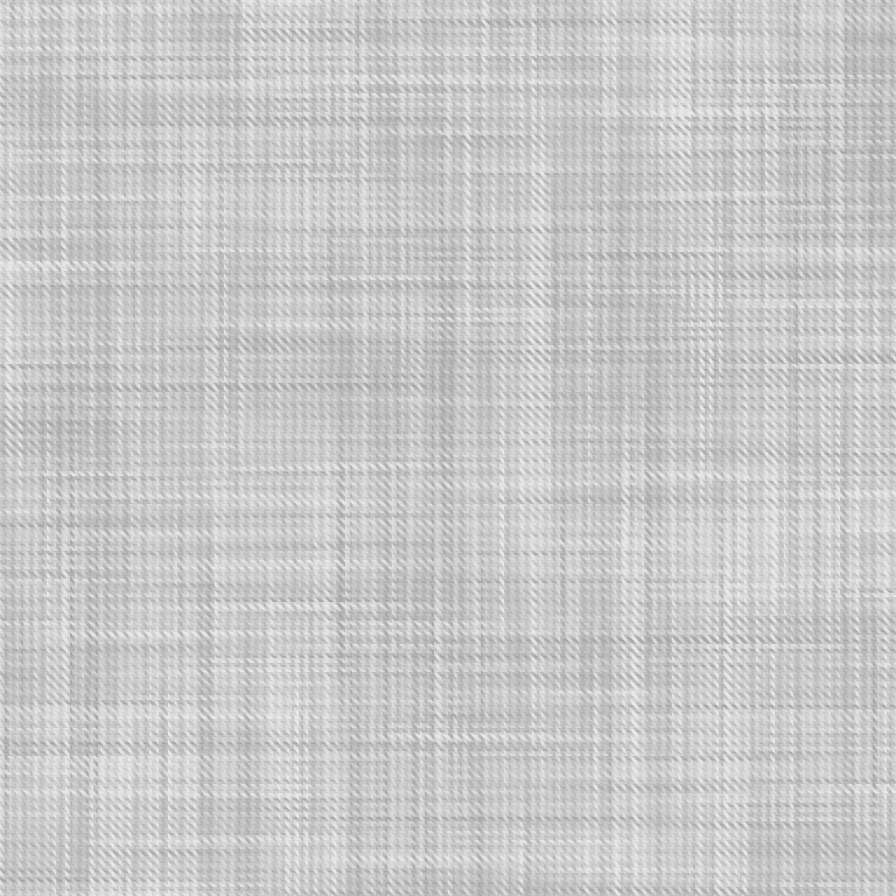
Write a Shadertoy shader that draws this texture.

```glsl
// Pale grey woven cloth with a fine broken twill and slubby streaks.
// Warp and weft threads alternate light and dark with uneven tones; a
// diagonal stripe mask decides which of the two lies on top.

const float THREADS = 192.0;        // threads across the canvas
const float TWILL = 96.0;           // diagonal ribs across the canvas
const float RIB_SHARE = 0.5;        // part of each rib shown as warp
const vec3 CLOTH_GREY = vec3(0.785);
const float CONTRAST = 0.26;        // strength of the thread tones
const float RIB_RELIEF = 0.009;     // warp lighter, weft darker
const float ALTERNATION = 0.11;     // light thread next to dark thread
const float FINE_WEIGHT = 0.72;     // single threads
const float BAND_WEIGHT = 0.27;     // groups of a few threads
const float BROAD_WEIGHT = 0.20;    // soft wide bands
const float TONE_LIMIT = 0.125;

// Integer hash to 0..1
float hash(ivec2 cell, int seed) {
    uint h = uint(cell.x) * 1597334677u ^ uint(cell.y) * 3812015801u;
    h ^= uint(seed) * 2654435769u;
    h = (h ^ (h >> 16)) * 2146121005u;
    h = (h ^ (h >> 15)) * 2221713035u;
    h ^= h >> 16;
    return float(h & 65535u) / 65535.0;
}

// Tone of one strand, drifting smoothly along its length
float strandTone(int strand, float along, int seed) {
    float t = along + 8.0 * hash(ivec2(strand, 0), seed + 50);
    int knot = int(floor(t));
    float blend = smoothstep(0.0, 1.0, fract(t));
    float a = hash(ivec2(strand, knot), seed);
    float b = hash(ivec2(strand, knot + 1), seed);
    return mix(a, b, blend) - 0.5;
}

// Neighbouring strands joined by an edge of the given width (in strands)
float strands(float across, float along, float edge, int seed) {
    float shifted = across - 0.5;
    int strand = int(floor(shifted));
    float blend = clamp((fract(shifted) - 0.5) / edge + 0.5, 0.0, 1.0);
    blend = blend * blend * (3.0 - 2.0 * blend);
    return mix(strandTone(strand, along, seed),
               strandTone(strand + 1, along, seed), blend);
}

// Light and dark threads in turn, -1 to 1, with softened edges
float alternate(float across, float edge) {
    float wave = abs(fract(across * 0.5) - 0.5) - 0.25;
    return clamp(4.0 * wave / edge, -1.0, 1.0);
}

// Fine threads, grouped bands and broad streaks in one direction
float yarn(float across, float along, float pixel, int seed) {
    float edge = clamp(THREADS * pixel, 0.05, 1.0);
    float fine = strands(across * THREADS, along * 4.5, edge, seed);
    float band = strands(across * THREADS / 3.0, along * 3.0, 0.6, seed + 1);
    float broad = strands(across * THREADS / 12.0, along * 2.5, 1.0, seed + 2);
    float turn = alternate(across * THREADS, edge);
    return FINE_WEIGHT * fine + BAND_WEIGHT * band + BROAD_WEIGHT * broad
         + ALTERNATION * turn;
}

// Coverage of the warp: ribs falling from upper left to lower right
float twillMask(vec2 uv, float pixel) {
    float wave = abs(fract((uv.x + uv.y) * TWILL) - 0.5);
    float edge = 1.4 * TWILL * pixel;
    return clamp((0.5 * RIB_SHARE - wave) / edge + 0.5, 0.0, 1.0);
}

void mainImage(out vec4 fragColor, in vec2 fragCoord) {
    float pixel = 1.0 / iResolution.y;
    vec2 uv = fragCoord * pixel;

    float warp = CONTRAST * yarn(uv.x, uv.y, pixel, 11) + RIB_RELIEF;
    float weft = CONTRAST * yarn(uv.y, uv.x, pixel, 31) - RIB_RELIEF;
    float tone = mix(weft, warp, twillMask(uv, pixel));

    vec3 color = CLOTH_GREY + clamp(tone, -TONE_LIMIT, TONE_LIMIT);
    fragColor = vec4(color, 1.0);
}
```
